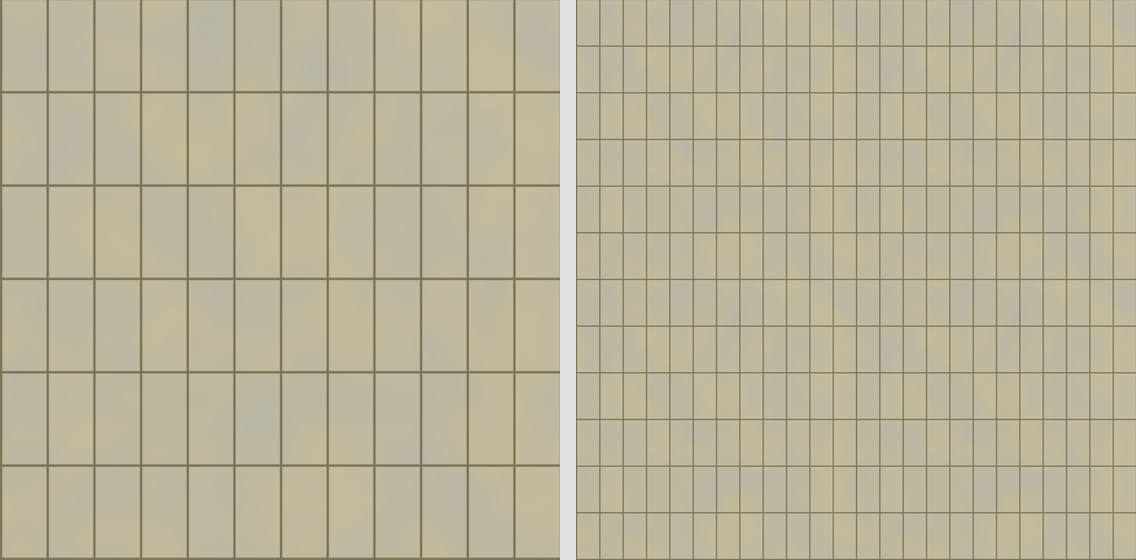
Left: one tile. Right: repeated 2 by 2.
This texture is drawn by a Shadertoy shader. Its source:

```glsl
// Upright beige wall tiles in a straight grid with thin olive grout.
// Grout is a distance to the nearest grid line; wrapping gradient noise
// and a faint tone per tile shift the colour between warm and grey.

#define TILES vec2(12.0, 6.0)
#define GROUT_WIDTH 0.0039
#define TILE_COLOR vec3(0.750, 0.725, 0.627)
#define GROUT_COLOR vec3(0.450, 0.425, 0.300)
#define STAIN_TINT vec3(0.045, 0.022, -0.050)
#define STAIN_SCALE 6.0
#define STAIN_OCTAVES 3
#define TILE_VARIATION 0.006

// Integer hash of a lattice cell, from 0 to 1
float hash(vec2 cell, uint seed) {
    uvec2 c = uvec2(cell);
    uint h = c.x * 1597u + c.y * 51749u + seed * 7919u;
    h = (h ^ (h >> 15)) * 73244475u;
    h = (h ^ (h >> 13)) * 73244475u;
    h ^= h >> 16;
    return float(h & 65535u) / 65535.0;
}

// Contribution of one lattice corner, wrapped to the period
float cornerGradient(vec2 corner, vec2 offset, float period, uint seed) {
    float angle = 6.28319 * hash(mod(corner, period), seed);
    return dot(vec2(cos(angle), sin(angle)), offset);
}

// Gradient noise that repeats after a whole number of cells
float gradientNoise(vec2 p, float period, uint seed) {
    vec2 cell = floor(p);
    vec2 f = p - cell;
    vec2 blend = f * f * f * (f * (f * 6.0 - 15.0) + 10.0);
    vec2 e = vec2(1.0, 0.0);
    float low = mix(cornerGradient(cell, f, period, seed),
                    cornerGradient(cell + e.xy, f - e.xy, period, seed), blend.x);
    float high = mix(cornerGradient(cell + e.yx, f - e.yx, period, seed),
                     cornerGradient(cell + e.xx, f - e.xx, period, seed), blend.x);
    return mix(low, high, blend.y);
}

// Layered noise for the soft stains
float stains(vec2 uv) {
    float sum = 0.0;
    float amplitude = 1.0;
    float period = STAIN_SCALE;
    for (int i = 0; i < STAIN_OCTAVES; i++) {
        sum += amplitude * gradientNoise(uv * period, period, uint(i + 1));
        amplitude *= 0.5;
        period *= 2.0;
    }
    return sum;
}

void mainImage(out vec4 fragColor, in vec2 fragCoord) {
    vec2 uv = fragCoord / iResolution.xy;
    vec2 pixel = 1.0 / iResolution.xy;
    float halfWidth = 0.5 * GROUT_WIDTH;

    // Grid: each line fills the left and lower border of its cell
    vec2 grid = (uv - halfWidth) * TILES;
    vec2 lineDistance = abs(fract(grid + 0.5) - 0.5) / TILES - halfWidth;
    vec2 coverage = 1.0 - smoothstep(-pixel, pixel, lineDistance);
    float grout = max(coverage.x, coverage.y);

    // Tiles: faint brightness change from one to the next
    float tone = hash(mod(floor(grid), TILES), 9u) * 2.0 - 1.0;
    vec3 tile = TILE_COLOR * (1.0 + TILE_VARIATION * tone);

    // Stains run across tiles and grout alike
    vec3 color = mix(tile, GROUT_COLOR, grout);
    color *= 1.0 + STAIN_TINT * stains(uv);

    fragColor = vec4(color, 1.0);
}
```
